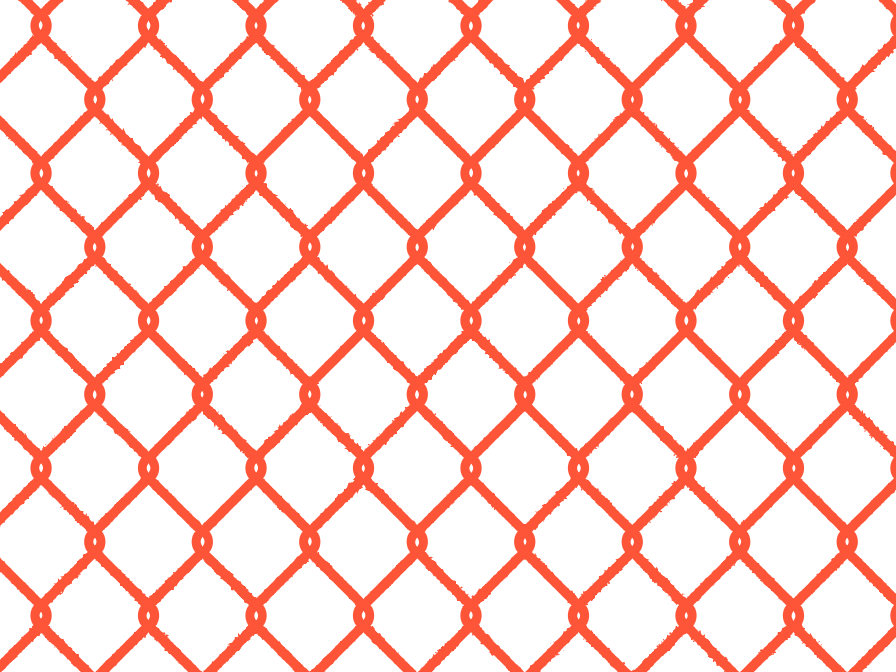
Write a WebGL 1 fragment shader that draws this pattern.

```glsl
precision highp float;
// Chain-link fence: a staggered lattice of knots joined by diagonal wires.
// Each pixel is folded about its nearest knot, then tested against one wire,
// the oval knot and its eye. Value noise frays the wire edges in patches.

uniform vec2 u_resolution;

// Lengths are fractions of the canvas height.
#define PITCH vec2(0.15995, 0.21944)
#define ANCHOR vec2(0.0611, 0.9618)
#define CROSSING 0.0148
#define WIRE_HALF_WIDTH 0.0070
#define KNOT_RADII vec2(0.0158, 0.0205)
#define EYE_RADII vec2(0.0025, 0.0062)
#define FRAY_DEPTH 0.0040
#define FRAY_SCALE 310.0
#define PATCH_SCALE 17.0
#define WIRE_COLOR vec3(0.995, 0.333, 0.222)
#define BACK_COLOR vec3(1.0)

float hash(vec2 p) {
  return fract(sin(dot(p, vec2(127.1, 311.7))) * 43758.5453);
}

float valueNoise(vec2 p) {
  vec2 cell = floor(p);
  vec2 t = fract(p);
  t = t * t * (3.0 - 2.0 * t);
  float low = mix(hash(cell), hash(cell + vec2(1.0, 0.0)), t.x);
  float high = mix(hash(cell + vec2(0.0, 1.0)), hash(cell + 1.0), t.x);
  return mix(low, high, t.y);
}

// Offset from the nearest knot of the two interleaved grids.
vec2 nearestKnot(vec2 q) {
  vec2 a = mod(q + 0.5 * PITCH, PITCH) - 0.5 * PITCH;
  vec2 b = mod(q, PITCH) - 0.5 * PITCH;
  return dot(a, a) < dot(b, b) ? a : b;
}

// Distance to the wire that leaves a crossing just above the knot centre.
float wireDistance(vec2 k) {
  vec2 along = normalize(0.5 * PITCH - vec2(0.0, 2.0 * CROSSING));
  vec2 fromCrossing = abs(k) - vec2(0.0, CROSSING);
  return abs(dot(fromCrossing, vec2(-along.y, along.x))) - WIRE_HALF_WIDTH;
}

float ellipseDistance(vec2 k, vec2 radii) {
  return (length(k / radii) - 1.0) * min(radii.x, radii.y);
}

// Pointed lens-shaped opening in the knot.
float eyeDistance(vec2 k, vec2 radii) {
  float y = k.y / radii.y;
  return abs(k.x) - radii.x * (1.0 - y * y);
}

// Sparse burrs, strongest inside irregular patches.
float fray(vec2 p) {
  float grain = valueNoise(p * FRAY_SCALE);
  float wear = smoothstep(0.25, 0.75, valueNoise(p * PATCH_SCALE));
  return FRAY_DEPTH * grain * grain * grain * mix(0.3, 1.0, wear);
}

void main() {
  vec2 p = gl_FragCoord.xy / u_resolution.y;
  float pixel = 1.0 / u_resolution.y;
  vec2 q = p - ANCHOR;
  vec2 k = nearestKnot(q);
  vec2 id = floor((q - k) / (0.5 * PITCH) + 0.5);

  // Wires and knot body
  float body = min(wireDistance(k) - fray(p), ellipseDistance(k, KNOT_RADII));

  // Eye, slightly different in every knot
  vec2 drift = (vec2(hash(id), hash(id + 37.0)) - 0.5) * 0.0012;
  vec2 eyeRadii = EYE_RADII * mix(0.8, 1.15, hash(id + 71.0));
  float d = max(body, -eyeDistance(k - drift, eyeRadii));

  float coverage = clamp(0.5 - d / pixel, 0.0, 1.0);
  gl_FragColor = vec4(mix(BACK_COLOR, WIRE_COLOR, coverage), 1.0);
}
```
